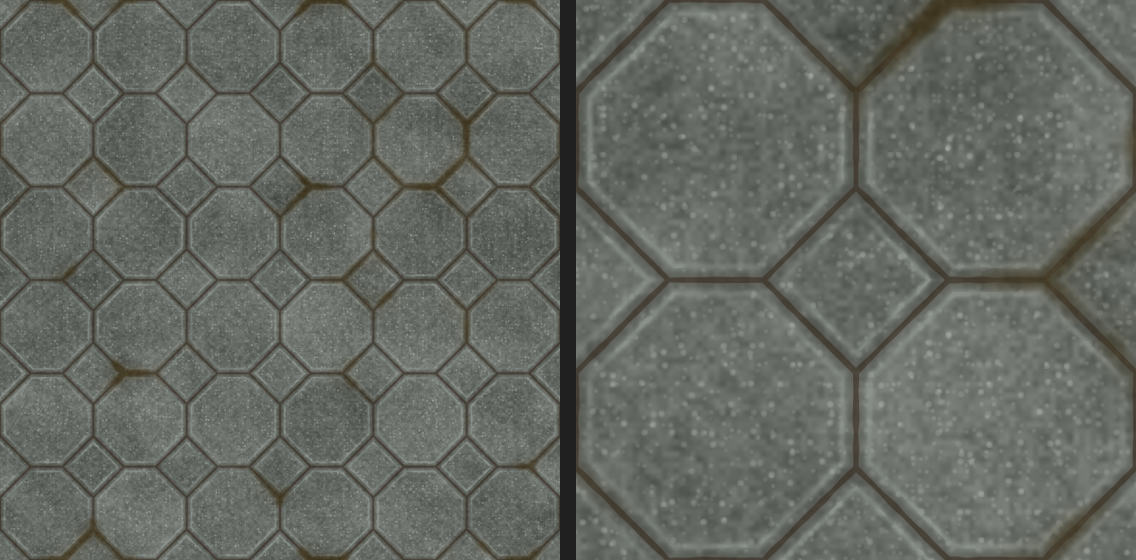
Left: the whole. Right: its middle third, enlarged.
This texture is drawn by a Shadertoy shader. Its source:

```glsl
// Weathered stone paving: a 6 by 6 grid of octagons with square diamonds at the
// cell corners. Distance to the nearest joint shapes grout, bevel and worn rim;
// wrapping value noise adds clouds, grain, pale specks and brown damp stains.

const float REPEATS = 6.0;
const float DIAMOND_REACH = 0.33;   // half diagonal of a diamond, in cells
const float JOINT_HALF = 0.010;     // half width of the grout, in cells
const float BEVEL_END = 0.043;      // where the bevel meets the flat face

const vec3 STONE = vec3(0.396, 0.416, 0.396);
const vec3 RIM = vec3(0.56, 0.585, 0.56);
const vec3 GROUT = vec3(0.265, 0.235, 0.20);
const vec3 STAIN = vec3(0.27, 0.235, 0.145);

float hash(vec2 p) {
    return fract(sin(dot(p, vec2(127.1, 311.7))) * 43758.5453);
}

// Value noise that wraps after the given number of lattice cells
float noise(vec2 uv, float period, float seed) {
    vec2 p = uv * period;
    vec2 i = floor(p);
    vec2 f = fract(p);
    f = f * f * (3.0 - 2.0 * f);
    vec2 lo = mod(i, period) + seed;
    vec2 hi = mod(i + 1.0, period) + seed;
    return mix(mix(hash(lo), hash(vec2(hi.x, lo.y)), f.x),
               mix(hash(vec2(lo.x, hi.y)), hash(hi), f.x), f.y);
}

float fbm(vec2 uv, float period, float seed) {
    float sum = 0.0;
    float weight = 0.5;
    for (int k = 0; k < 4; k++) {
        sum += weight * noise(uv, period, seed + float(k) * 17.0);
        period *= 2.0;
        weight *= 0.5;
    }
    return sum / 0.9375;
}

// Scattered round specks, one candidate per lattice cell
float specks(vec2 uv, float period, float density, float seed) {
    vec2 p = uv * period;
    vec2 id = mod(floor(p), period) + seed;
    vec2 center = 0.3 + 0.4 * vec2(hash(id + 3.1), hash(id + 7.7));
    float dotMask = 1.0 - smoothstep(0.12, 0.48, length(fract(p) - center));
    return dotMask * step(1.0 - density, hash(id)) * (0.4 + 0.6 * hash(id + 5.3));
}

// x: distance to the nearest joint, yz: tile id, w: 1 on a diamond
vec4 paving(vec2 p) {
    vec2 a = abs(fract(p) - 0.5);
    float diagonal = (1.0 - DIAMOND_REACH - a.x - a.y) * 0.70711;
    float side = 0.5 - max(a.x, a.y);
    if (diagonal < 0.0) return vec4(-diagonal, mod(floor(p + 0.5), REPEATS) + 31.0, 1.0);
    return vec4(min(diagonal, side), mod(floor(p), REPEATS), 0.0);
}

// Damp patches: small random ones, plus a large one in the upper right
float stainAmount(vec2 uv) {
    float patches = smoothstep(0.57, 0.82, fbm(uv, 9.0, 71.0));
    vec2 offset = abs(uv - vec2(0.82, 0.76));
    offset = min(offset, 1.0 - offset);
    float damp = exp(-dot(offset, offset) * 34.0);
    return clamp(patches + damp * smoothstep(0.25, 0.65, fbm(uv, 8.0, 43.0)), 0.0, 1.0);
}

void mainImage(out vec4 fragColor, in vec2 fragCoord) {
    vec2 uv = fragCoord / iResolution.xy;
    float pixel = REPEATS / iResolution.y;
    vec4 tile = paving(uv * REPEATS);
    float edge = tile.x + 0.005 * (noise(uv, 120.0, 5.0) - 0.5);

    // Stone face: tone per tile, soft clouds, fine grain
    float tone = 0.045 * (hash(tile.yz + 2.3) - 0.5);
    tone += 0.15 * (fbm(uv, 14.0, 11.0) - 0.5);
    tone += 0.07 * (noise(uv, 150.0, 23.0) - 0.5);
    tone += 0.09 * (noise(uv, 290.0, 37.0) - 0.5);
    vec3 color = STONE + tone - 0.012 * tile.w;

    // Pale mineral specks
    float pale = specks(uv, 170.0, 0.20, 13.0) + 0.6 * specks(uv, 250.0, 0.18, 91.0);
    color += 0.13 * pale;

    // Worn rim: a thin bright line that crumbles inward
    float wear = smoothstep(0.25, 0.75, fbm(uv, 24.0, 59.0));
    float line = exp(-pow((edge - BEVEL_END - 0.006) / 0.013, 2.0));
    float crumble = exp(-max(edge - BEVEL_END, 0.0) / 0.035) * step(BEVEL_END, edge);
    crumble *= smoothstep(0.42, 0.85, noise(uv, 210.0, 67.0));
    color = mix(color, RIM, clamp(line * (0.22 + 0.40 * wear) + 0.6 * crumble * wear, 0.0, 0.85));

    // Bevel falling into the grout
    float bevel = 1.0 - smoothstep(JOINT_HALF, BEVEL_END, edge);
    color = mix(color, STONE * vec3(0.88, 0.86, 0.83) + 0.5 * tone, 0.8 * bevel);
    float joint = 1.0 - smoothstep(JOINT_HALF - 0.7 * pixel, JOINT_HALF + 0.9 * pixel, edge);
    color = mix(color, GROUT + 0.3 * tone, 0.92 * joint);

    // Stains gather along joints and fade over the faces
    float stain = stainAmount(uv);
    float cling = 0.85 * exp(-pow(edge / 0.045, 2.0)) + 0.28 * exp(-edge / 0.13);
    color = mix(color, STAIN + 0.5 * tone, clamp(stain * cling, 0.0, 0.9));

    fragColor = vec4(clamp(color, 0.0, 1.0), 1.0);
}
```
